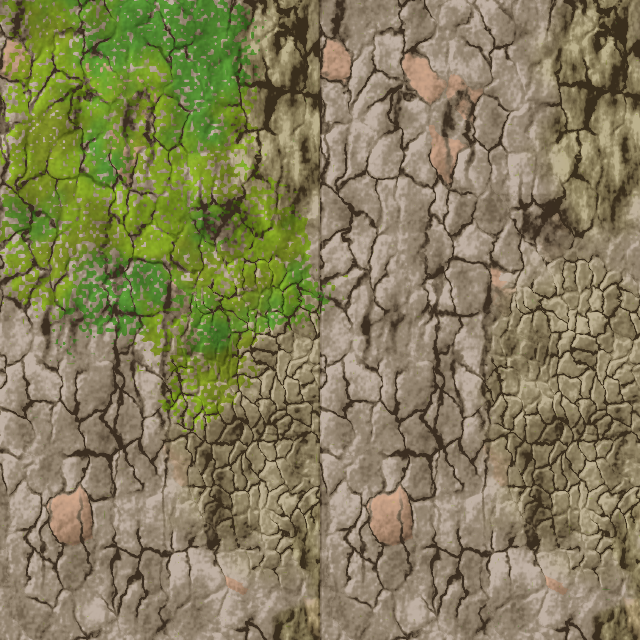
Write a WebGL 1 fragment shader that draws this texture.

```glsl
precision highp float;
// Weathered tree bark in two side-by-side strips, with green moss at upper left.
// Warped cells make the plates and cracks, stretched noise makes the fissures,
// and soft ellipses place the fine bark, the dark streaks and the speckled moss.
uniform vec2 u_resolution;

const vec3 DEEP = vec3(0.23, 0.18, 0.13);
const vec3 SHADOW = vec3(0.45, 0.39, 0.31);
const vec3 BASE = vec3(0.58, 0.52, 0.44);
const vec3 PALE = vec3(0.75, 0.69, 0.64);
const vec3 RUST = vec3(0.64, 0.46, 0.34);
const vec3 OLIVE = vec3(0.42, 0.48, 0.10);
const vec3 LIME = vec3(0.47, 0.60, 0.10);
const vec3 EMERALD = vec3(0.27, 0.50, 0.15);

float hash(vec2 p) {
  vec3 q = fract(p.xyx * vec3(0.1031, 0.1030, 0.0973));
  q += dot(q, q.yzx + 33.33);
  return fract((q.x + q.y) * q.z);
}

float noise(vec2 p) {
  vec2 i = floor(p);
  vec2 f = fract(p);
  f = f * f * (3.0 - 2.0 * f);
  float low = mix(hash(i), hash(i + vec2(1.0, 0.0)), f.x);
  float high = mix(hash(i + vec2(0.0, 1.0)), hash(i + 1.0), f.x);
  return mix(low, high, f.y);
}

float fbm(vec2 p) {
  float sum = 0.0;
  float weight = 0.5;
  for (int i = 0; i < 5; i++) {
    sum += weight * noise(p);
    p = p * 2.03 + 17.3;
    weight *= 0.5;
  }
  return sum / 0.97;
}

// Positive inside an ellipse, 1 at its centre.
float blob(vec2 p, vec2 centre, vec2 radius) {
  return 1.0 - length((p - centre) / radius);
}

// x: gap between the two nearest cell points, y: random value of the cell.
vec2 plates(vec2 p) {
  vec2 cell = floor(p);
  float nearest = 9.0;
  float second = 9.0;
  float id = 0.0;
  for (int y = -1; y <= 1; y++) {
    for (int x = -1; x <= 1; x++) {
      vec2 c = cell + vec2(float(x), float(y));
      vec2 seed = c + 0.1 + 0.8 * vec2(hash(c + 11.0), hash(c + 57.0));
      float d = length(seed - p);
      if (d < nearest) {
        second = nearest;
        nearest = d;
        id = hash(c + 91.0);
      } else {
        second = min(second, d);
      }
    }
  }
  return vec2(second - nearest, id);
}

vec2 barkPlates(vec2 p, float fineness) {
  vec2 warp = vec2(fbm(p * 24.0), fbm(p * 24.0 + 40.0)) - 0.5;
  vec2 q = p + warp * 0.045;
  return mix(plates(q * vec2(23.0, 14.0)), plates(q * vec2(42.0, 29.0) + 7.0), fineness);
}

float barkHeight(vec2 p, float gap) {
  return smoothstep(0.0, 0.4, gap) * 0.55 + fbm(p * vec2(48.0, 36.0)) * 0.9;
}

// Long, broken vertical lines where stretched noise crosses its middle.
float fissures(vec2 p) {
  float ridge = abs(noise(p * vec2(17.0, 3.5) + fbm(p * 30.0) * 0.6) - 0.5);
  return (1.0 - smoothstep(0.01, 0.06, ridge)) * smoothstep(0.4, 0.65, noise(p * vec2(9.0, 6.0) + 31.0));
}

vec3 barkRamp(float tone) {
  vec3 c = mix(DEEP, SHADOW, smoothstep(0.0, 0.34, tone));
  c = mix(c, BASE, smoothstep(0.3, 0.66, tone));
  return mix(c, PALE, smoothstep(0.62, 1.0, tone));
}

float mossDensity(vec2 uv) {
  vec2 p = uv + (vec2(fbm(uv * 7.0), fbm(uv * 7.0 + 20.0)) - 0.5) * 0.18;
  float body = blob(p, vec2(0.18, 0.78), vec2(0.24, 0.38));
  body = max(body, blob(p, vec2(0.33, 0.56), vec2(0.17, 0.14)));
  body = max(body, blob(p, vec2(0.31, 0.41), vec2(0.07, 0.10)));
  return smoothstep(-0.05, 0.32, body);
}

void main() {
  vec2 uv = gl_FragCoord.xy / u_resolution;
  vec2 p = vec2(mod(uv.x, 0.5), uv.y);

  // Regions of each strip
  vec2 soft = p + (vec2(fbm(p * 12.0 + 5.0), fbm(p * 12.0 + 63.0)) - 0.5) * 0.12;
  float fine = smoothstep(0.0, 0.3, blob(soft, vec2(0.41, 0.37), vec2(0.21, 0.29)));
  float streaked = smoothstep(0.0, 0.45, blob(soft, vec2(0.45, 0.83), vec2(0.13, 0.25)));
  streaked = max(streaked, smoothstep(0.0, 0.5, blob(soft, vec2(0.50, 0.08), vec2(0.05, 0.22))));

  // Relief lit from the upper left
  vec2 plate = barkPlates(p, fine);
  vec2 toLight = vec2(-0.0025, 0.003);
  float lit = barkHeight(p, plate.x) - barkHeight(p + toLight, barkPlates(p + toLight, fine).x);
  float crack = (1.0 - smoothstep(0.02, 0.13, plate.x)) * smoothstep(0.3, 0.6, noise(p * 15.0 + 8.0));
  crack = max(crack, fissures(p) * (1.0 - 0.6 * fine));

  // Bark tone and colour
  float grain = noise(uv * 230.0);
  float streaks = fbm(p * vec2(65.0, 26.0) + 13.0);
  float tone = 0.71 + (fbm(p * vec2(26.0, 18.0) + 3.0) - 0.5) * 0.9 + (plate.y - 0.5) * 0.16;
  tone += lit * 0.8 + (grain - 0.5) * 0.24 - crack * 0.68 - fine * 0.12;
  tone += streaked * ((streaks - 0.5) * 1.8 - 0.24);
  tone -= 0.3 * (1.0 - smoothstep(0.001, 0.004, abs(uv.x - 0.5)));
  vec3 colour = barkRamp(tone);
  float rusty = smoothstep(0.93, 0.95, plate.y) * (1.0 - fine) * (1.0 - crack);
  colour = mix(colour, RUST * (0.5 + 0.7 * tone), rusty * 0.55);
  colour *= mix(vec3(1.0), vec3(0.98, 1.0, 0.86), max(fine * 0.7, streaked));

  // Speckled moss that leaves the cracks bare
  float density = mossDensity(uv) * (0.52 + 0.36 * noise(uv * 14.0 + 4.0));
  float cover = smoothstep(-0.08, 0.08, density - noise(uv * 190.0 + 71.0) - crack * 0.35);
  vec3 moss = mix(OLIVE, LIME, smoothstep(0.35, 0.65, fbm(uv * 20.0)));
  float cool = fbm(uv * 6.0 + 27.0) + 0.25 * smoothstep(0.85, 1.0, uv.y);
  moss = mix(moss, EMERALD, smoothstep(0.56, 0.72, cool));
  colour = mix(colour, moss * (0.68 + 0.5 * tone), cover * 0.92);

  gl_FragColor = vec4(clamp(colour, 0.0, 1.0), 1.0);
}
```
